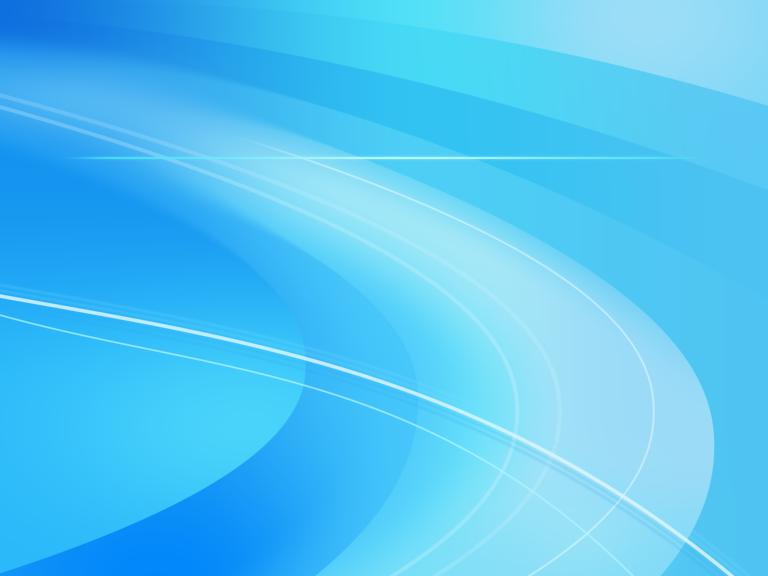
Write a Shadertoy shader that draws this background.

```glsl
// Abstract blue backdrop: nested swept arcs, soft glows and fine light trails.
// Arcs are sideways power curves, upper bands and trails are polynomials in x;
// each gives an approximate distance used to layer gradients smoothly.

const vec3 DEEP = vec3(0.05, 0.43, 0.87);
const vec3 AZURE = vec3(0.31, 0.77, 0.95);
const vec3 CYAN = vec3(0.29, 0.88, 0.97);
const vec3 AQUA = vec3(0.41, 0.88, 0.98);
const vec3 ICE = vec3(0.65, 0.91, 0.97);
const vec3 LAVENDER = vec3(0.61, 0.86, 0.97);
const vec3 COBALT = vec3(0.00, 0.53, 0.98);
const vec3 TRAIL = vec3(0.86, 0.96, 1.0);

// Arc tips, and curvature of their upper and lower branches
const vec2 OUTER_TIP = vec2(1.240, 0.227), OUTER_BEND = vec2(2.64, 2.10);
const vec2 CRESCENT_TIP = vec2(0.726, 0.306), CRESCENT_BEND = vec2(3.40, 2.15);
const vec2 INNER_TIP = vec2(0.531, 0.366), INNER_BEND = vec2(3.90, 4.50);
const vec2 RING_BEND = vec2(3.43, 3.00);
const float RING_Y = 0.286;
const float ARC_POWER = 2.1;

// Depth below the top edge: constant, x, x^2 and x^3 terms
const vec4 EDGE_HIGH = vec4(0.005, -0.034, 0.126, 0.0);
const vec4 EDGE_MID = vec4(0.026, 0.080, 0.111, 0.0);
const vec4 EDGE_LOW = vec4(0.074, 0.098, 0.178, 0.0);
const vec4 TRAIL_BOLD = vec4(0.514, 0.179, -0.0316, 0.151);
const vec4 TRAIL_FINE = vec4(0.547, 0.2785, -0.286, 0.371);
const float FLARE_Y = 0.7257;

// Negative inside the arc, positive to its right
float arc(vec2 p, vec2 tip, vec2 bend) {
    float k = p.y > tip.y ? bend.x : bend.y;
    float d = max(abs(p.y - tip.y), 1e-5);
    float slope = k * ARC_POWER * pow(d, ARC_POWER - 1.0);
    return (p.x - tip.x + k * pow(d, ARC_POWER)) / sqrt(1.0 + slope * slope);
}

// Positive below the curve
float sweep(vec2 p, vec4 c) {
    float depth = c.x + p.x * (c.y + p.x * (c.z + p.x * c.w));
    float slope = c.y + p.x * (2.0 * c.z + 3.0 * c.w * p.x);
    return (1.0 - p.y - depth) / sqrt(1.0 + slope * slope);
}

float cover(float d, float soft) { return smoothstep(-soft, soft, d); }

float stroke(float d, float halfWidth, float soft) {
    return 1.0 - smoothstep(halfWidth - soft, halfWidth + soft, abs(d));
}

float glow(vec2 p, vec2 center, vec2 radius) {
    vec2 q = (p - center) / radius;
    return exp(-dot(q, q));
}

// Three-stop horizontal gradient
vec3 ramp(float x, vec3 left, vec3 middle, vec3 right) {
    return mix(mix(left, middle, smoothstep(-0.05, 0.75, x)), right, smoothstep(0.72, 1.30, x));
}

// Upper sky and its three overlapping bands
vec3 upperBands(vec2 p, float aa) {
    vec3 col = ramp(p.x, DEEP, CYAN, vec3(0.45, 0.83, 0.97));
    col = mix(col, vec3(0.62, 0.87, 0.97), 0.95 * glow(p, vec2(1.12, 0.97), vec2(0.27, 0.20)));
    col = mix(col, ramp(p.x, DEEP, vec3(0.27, 0.85, 0.96), vec3(0.33, 0.78, 0.95)),
              0.88 * cover(sweep(p, EDGE_HIGH), aa));
    col = mix(col, ramp(p.x, DEEP, vec3(0.19, 0.76, 0.95), vec3(0.29, 0.76, 0.95)),
              0.94 * cover(sweep(p, EDGE_MID), aa));
    return mix(col, ramp(p.x, vec3(0.08, 0.52, 0.91), vec3(0.30, 0.81, 0.96), AZURE),
               cover(sweep(p, EDGE_LOW), aa + 0.025 * (1.0 - smoothstep(0.0, 0.6, p.x))));
}

// Pale sweep, its aqua interior, the dark crescent and the inner disc
vec3 sweptArcs(vec3 col, vec2 p, float aa) {
    float fade = 1.0 - smoothstep(0.1, 0.6, p.x);
    vec3 pale = mix(vec3(0.19, 0.63, 0.94), ICE, smoothstep(0.0, 0.62, p.x));
    pale = mix(pale, LAVENDER, smoothstep(0.8, 1.1, p.x));
    pale = mix(pale, vec3(0.42, 0.85, 0.97), 0.6 * smoothstep(0.22, 0.0, p.y));
    float outer = -arc(p, OUTER_TIP, OUTER_BEND);
    float haze = mix(1.0, smoothstep(-0.06, 0.09, outer), smoothstep(0.25, 0.60, p.y));
    col = mix(col, pale, haze * cover(outer, aa + 0.06 * fade));

    float depth = -arc(p, vec2(0.898, RING_Y), RING_BEND);
    float crescent = -arc(p, CRESCENT_TIP, CRESCENT_BEND);
    vec3 inside = mix(AQUA, vec3(0.31, 0.80, 0.98), smoothstep(-0.13, 0.03, crescent));
    inside = mix(vec3(0.11, 0.59, 0.94), inside, smoothstep(0.0, 0.55, p.x));
    col = mix(col, inside, smoothstep(-0.09, 0.10, depth));
    col = mix(col, vec3(0.43, 0.80, 0.97), 0.45 * glow(p, vec2(0.12, 0.83), vec2(0.22, 0.07)));
    col = mix(col, ICE, 0.5 * glow(p, vec2(1.01, 0.07), vec2(0.12, 0.10)));

    vec3 shade = mix(vec3(0.13, 0.62, 0.95), vec3(0.26, 0.77, 0.98), smoothstep(0.25, 0.70, p.x));
    shade = mix(shade, COBALT, glow(p, vec2(0.27, -0.02), vec2(0.30, 0.23)));
    float upperFade = fade * smoothstep(0.4, 0.6, p.y);
    float body = mix(0.65, 1.0, smoothstep(0.0, 0.12, crescent));
    col = mix(col, shade, body * cover(crescent, aa + 0.05 * upperFade));

    vec3 disc = mix(vec3(0.16, 0.72, 0.98), vec3(0.08, 0.58, 0.94), smoothstep(0.30, 0.72, p.y));
    disc = mix(disc, vec3(0.30, 0.84, 0.98), 0.9 * glow(p, vec2(0.43, 0.26), vec2(0.34, 0.18)));
    return mix(col, disc, cover(-arc(p, INNER_TIP, INNER_BEND), aa + 0.02 * upperFade));
}

// Thin rings, crossing trails and the horizontal flare
vec3 lightLines(vec3 col, vec2 p, float aa) {
    // Ring: tip x, half width, opacity, x where it starts
    vec4 rings[3] = vec4[3](vec4(0.898, 0.0034, 0.28, -0.3),
                            vec4(0.972, 0.0036, 0.20, -0.3),
                            vec4(1.135, 0.0016, 0.65, 0.39));
    for (int i = 0; i < 3; i++) {
        vec4 r = rings[i];
        float line = stroke(arc(p, vec2(r.x, RING_Y), RING_BEND), r.y, aa);
        col = mix(col, TRAIL, line * r.z * smoothstep(r.w, r.w + 0.2, p.x));
    }
    float bold = sweep(p, TRAIL_BOLD);
    for (int i = -2; i <= 2; i++) {
        float offset = 0.0095 * float(i);
        vec3 tint = i > 0 ? vec3(0.16, 0.65, 0.94) : vec3(0.50, 0.88, 1.0);
        col = mix(col, tint, 0.20 * stroke(bold - offset, 0.0025, 0.003));
    }
    col = mix(col, TRAIL, 0.85 * stroke(bold, 0.0031, aa));
    col = mix(col, vec3(0.70, 0.96, 1.0), 0.75 * stroke(sweep(p, TRAIL_FINE), 0.0015, aa));

    float reach = smoothstep(0.10, 0.20, p.x) * (1.0 - smoothstep(1.12, 1.24, p.x));
    vec3 flare = mix(CYAN, vec3(0.80, 1.0, 1.0), glow(p, vec2(0.72, FLARE_Y), vec2(0.30, 1.0)));
    return mix(col, flare, reach * (0.75 * stroke(p.y - FLARE_Y, 0.0018, aa)
                                  + 0.15 * stroke(p.y - FLARE_Y, 0.004, 0.004)));
}

void mainImage(out vec4 fragColor, in vec2 fragCoord) {
    vec2 p = fragCoord / iResolution.xy * vec2(4.0 / 3.0, 1.0);
    float aa = 0.8 / iResolution.y;
    vec3 col = sweptArcs(upperBands(p, aa), p, aa);
    fragColor = vec4(lightLines(col, p, aa), 1.0);
}
```
